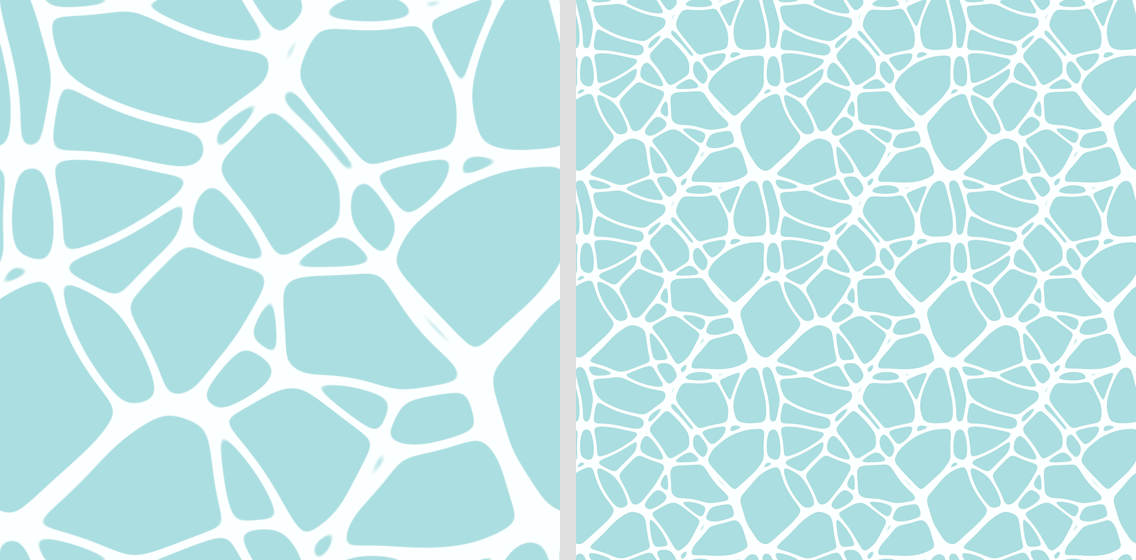
Left, the tile; right, the same tile 3 across and 3 down.
This pattern is drawn by a Shadertoy shader. Its source:

```glsl
// Seamless web of white, water-like strands between rounded pale aqua cells.
// Two related, gently bent power diagrams are overlaid; a soft minimum of their
// border distances joins the strands with fillets and leaves lens-shaped gaps.

#define GRID vec2(3.0, 4.0)   // cells across the tile, the row count must be even
#define JITTER 0.65           // scatter of the sites shared by both webs
#define DRIFT 0.50            // scatter that separates the two webs
#define WEIGHT 0.022          // variation of the cell sizes
#define BEND 0.020            // sway of the strands
#define HALF_LINE 0.0078      // half width of a single strand
#define FILLET 0.011          // rounding where strands meet
#define AQUA vec3(0.67, 0.87, 0.88)
#define WHITE vec3(0.99, 1.0, 1.0)

const float TAU = 6.2831853;

vec3 hash3(vec2 p) {
    vec3 q = fract((p.xyx + 17.3) * vec3(0.1031, 0.1030, 0.0973));
    q += dot(q, q.yxz + 33.33);
    return fract((q.xxy + q.yzz) * q.zyx);
}

// Site of a grid cell: xy is its place on the canvas, z its weight.
vec3 cellSite(vec2 cell, float web) {
    vec2 id = mod(cell, GRID);
    vec3 shared_ = hash3(id) - 0.5;
    vec3 own = hash3(id + 31.0 * (web + 1.0)) - 0.5;
    vec2 place = cell + 0.5 + JITTER * shared_.xy + DRIFT * own.xy;
    place.x += 0.5 * mod(cell.y, 2.0);
    return vec3(place / GRID, WEIGHT * (shared_.z + 0.5 * own.z));
}

// Periodic sway, different for each web.
vec2 bend(vec2 p, float web) {
    vec2 phase = vec2(0.7, 2.9) + 2.3 * web;
    vec2 slow = sin(TAU * p.yx + phase.yx);
    vec2 quick = sin(TAU * 2.0 * p.yx + phase);
    return p + BEND * (quick + 0.8 * slow);
}

// Squared distance to a site, reduced by its weight.
float power(vec2 p, vec3 site) {
    vec2 d = p - site.xy;
    return dot(d, d) - site.z;
}

// Sum of falloffs from all borders of the cell that holds p.
float borderGlow(vec2 p, float web) {
    p = bend(p, web);
    vec2 home = floor(p * GRID);
    vec3 nearest = vec3(0.0);
    float least = 1e3;
    for (int j = -2; j <= 2; j++)
    for (int i = -2; i <= 2; i++) {
        vec3 site = cellSite(home + vec2(i, j), web);
        float d = power(p, site);
        if (d < least) { least = d; nearest = site; }
    }
    float glow = 0.0;
    for (int j = -2; j <= 2; j++)
    for (int i = -2; i <= 2; i++) {
        vec3 site = cellSite(home + vec2(i, j), web);
        float span = distance(site.xy, nearest.xy);
        if (span > 1e-3) {
            float border = (power(p, site) - least) / (2.0 * span);
            glow += exp(-border / FILLET);
        }
    }
    return glow;
}

void mainImage(out vec4 fragColor, in vec2 fragCoord) {
    vec2 uv = fragCoord / iResolution.xy;

    // Soft minimum over the borders of both webs.
    float glow = borderGlow(uv, 0.0) + borderGlow(uv, 1.0);
    float strand = -FILLET * log(max(glow, 1e-20)) - HALF_LINE;

    float soft = 0.9 / min(iResolution.x, iResolution.y);
    fragColor = vec4(mix(WHITE, AQUA, smoothstep(-soft, soft, strand)), 1.0);
}
```
